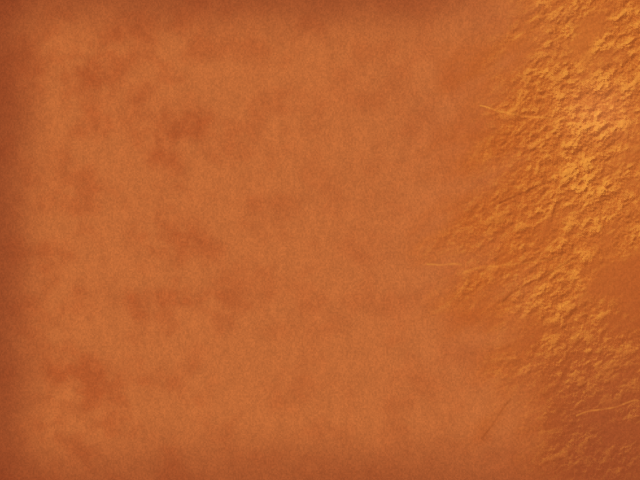
A Shadertoy shader for this texture:

```glsl
// Warm orange suede sheet with worn edges and a golden, scratched relief on the right.

const vec3 SUEDE = vec3(0.757, 0.418, 0.214);
const vec3 RUST = vec3(0.680, 0.322, 0.155);
const vec3 EDGE = vec3(0.540, 0.240, 0.125);
const vec3 CLAY = vec3(0.745, 0.375, 0.150);
const vec3 UMBER = vec3(0.625, 0.305, 0.160);
const vec3 GOLD = vec3(0.920, 0.590, 0.235);
const vec3 SHADOW = vec3(0.540, 0.255, 0.105);
const float ASPECT = 4.0 / 3.0;
const float GRAIN = 0.145;
const float RELIEF = 4.4;
const float SLOPE = 0.55;          // direction of the relief streaks, radians
const float SCRATCH_WIDTH = 0.0024;

// Scratches as start.xy, end.xy; the sign of each tone selects light or dark.
const int SCRATCHES = 8;
const vec4 SCRATCH[SCRATCHES] = vec4[](
    vec4(0.998, 0.774, 1.181, 0.745), vec4(0.894, 0.453, 0.955, 0.445),
    vec4(0.964, 0.432, 1.170, 0.465), vec4(1.042, 0.575, 1.155, 0.627),
    vec4(1.042, 0.375, 1.198, 0.462), vec4(1.200, 0.132, 1.333, 0.161),
    vec4(1.007, 0.080, 1.062, 0.167), vec4(1.215, 0.566, 1.302, 0.661));
const float SCRATCH_TONE[SCRATCHES] = float[](0.6, 0.5, 0.4, -0.6, -0.5, 0.6, -0.5, 0.5);

float hash(vec2 p) {
    vec3 q = fract(vec3(p.xyx) * 0.1031);
    q += dot(q, q.yzx + 33.33);
    return fract((q.x + q.y) * q.z);
}

float noise(vec2 p) {
    vec2 i = floor(p), f = fract(p);
    f = f * f * (3.0 - 2.0 * f);
    return mix(mix(hash(i), hash(i + vec2(1, 0)), f.x),
               mix(hash(i + vec2(0, 1)), hash(i + vec2(1, 1)), f.x), f.y);
}

float fbm(vec2 p) {
    float sum = 0.0, amp = 0.5;
    for (int i = 0; i < 5; i++) {
        sum += amp * noise(p);
        p = mat2(1.6, 1.2, -1.2, 1.6) * p + 17.3;
        amp *= 0.55;
    }
    return sum;
}

float blob(vec2 p, vec2 center, vec2 radius) {
    vec2 d = (p - center) / radius;
    return exp(-dot(d, d));
}

vec2 alongStreaks(vec2 p) {
    float c = cos(SLOPE), s = sin(SLOPE);
    return vec2(c * p.x + s * p.y, c * p.y - s * p.x);
}

// Height of the small crumbs of plaster.
float plaster(vec2 p) {
    vec2 q = alongStreaks(p);
    return 0.5 * fbm(q * vec2(24.0, 42.0) + 50.0) + 0.5 * fbm(q * vec2(65.0, 85.0) + 90.0);
}

float scratches(vec2 p) {
    float sum = 0.0;
    vec2 bent = p + 0.014 * (vec2(noise(p * 22.0), noise(p * 22.0 + 30.0)) - 0.5);
    for (int i = 0; i < SCRATCHES; i++) {
        vec2 a = SCRATCH[i].xy, ab = SCRATCH[i].zw - a;
        float t = clamp(dot(bent - a, ab) / dot(ab, ab), 0.0, 1.0);
        float d = length(bent - a - ab * t) / SCRATCH_WIDTH;
        sum += SCRATCH_TONE[i] * exp(-d * d) * (1.0 - 0.5 * t);
    }
    return sum * (0.3 + noise(p * 70.0));
}

vec3 suede(vec2 p) {
    // Faint mottling, with a few fixed rusty patches.
    float mottle = smoothstep(0.40, 0.90, fbm(p * vec2(17.0, 19.0) + 8.0));
    float stain = mottle * mix(0.55, 0.32, smoothstep(0.2, 0.75, p.x));
    float patches = blob(p, vec2(0.36, 0.73), vec2(0.08, 0.06))
                  + blob(p, vec2(0.34, 0.38), vec2(0.11, 0.025))
                  + blob(p, vec2(0.36, 0.51), vec2(0.08, 0.04))
                  + blob(p, vec2(0.16, 0.85), vec2(0.10, 0.09))
                  + blob(p, vec2(0.16, 0.20), vec2(0.09, 0.05));
    stain += patches * 0.6 * smoothstep(0.3, 0.8, fbm(p * 26.0));
    vec3 col = mix(SUEDE, RUST, clamp(stain, 0.0, 0.75));
    return col * (1.0 + 0.08 * (fbm(p * vec2(70.0, 34.0)) - 0.55));
}

// Worn border, widest on the left and heaviest in the corners.
float wornBorder(vec2 p) {
    float wobble = 0.04 * (fbm(p * 9.0 + 3.0) - 0.55);
    float left = 0.68 * (1.0 - smoothstep(-0.01, 0.12, p.x + wobble));
    float top = 0.55 * (1.0 - smoothstep(-0.02, 0.10, 1.0 - p.y + wobble));
    float bottom = 0.48 * (1.0 - smoothstep(-0.02, 0.14, p.y + wobble));
    top *= 1.0 - smoothstep(0.85, 1.10, p.x);
    return 1.0 - (1.0 - left) * (1.0 - top) * (1.0 - bottom);
}

vec3 goldenRelief(vec2 p) {
    float h = plaster(p);
    float emboss = h - plaster(p + vec2(-0.0025, 0.0035));
    float glow = blob(p, vec2(1.20, 0.93), vec2(0.19, 0.12))
               + blob(p, vec2(1.25, 0.64), vec2(0.15, 0.20))
               + 0.45 * blob(p, vec2(1.15, 0.37), vec2(0.14, 0.10));
    // Crumbs gather in ragged streaks with smooth clay between them.
    float streak = fbm(alongStreaks(p) * vec2(6.0, 13.0) + 21.0);
    float rough = smoothstep(0.40, 0.70, streak + 0.16 * glow);
    float crumbs = smoothstep(0.50, 0.70, h) * rough;
    vec3 col = mix(CLAY, RUST, 0.5 * smoothstep(0.60, 0.30, streak));
    float dusk = smoothstep(0.50, 0.08, p.y) * smoothstep(0.95, 1.25, p.x);
    col = mix(col, UMBER, 0.85 * dusk);
    col = mix(col, GOLD, clamp(glow * (0.24 + 0.45 * crumbs) + 0.20 * crumbs, 0.0, 0.85));
    float shade = emboss * RELIEF * (0.15 + 0.85 * rough) * (0.5 + 0.5 * min(glow, 1.0));
    col = mix(col, GOLD, clamp(shade, 0.0, 0.6));
    col = mix(col, SHADOW, clamp(-shade, 0.0, 0.55));
    return col + vec3(0.05, 0.05, 0.05) * blob(p, vec2(1.25, 0.77), vec2(0.08, 0.06));
}

void mainImage(out vec4 fragColor, in vec2 fragCoord) {
    vec2 p = fragCoord / iResolution.xy * vec2(ASPECT, 1.0);

    // The relief bulges left at mid height and fades in gradually.
    float border = 0.94 + 0.50 * (p.y - 0.56) * (p.y - 0.56);
    float ragged = 0.26 * (fbm(alongStreaks(p) * vec2(8.0, 18.0) + 4.0) - 0.55);
    float worn = smoothstep(-0.10, 0.16, p.x - border + ragged);
    vec3 col = mix(suede(p), goldenRelief(p), worn);
    col = mix(col, EDGE, wornBorder(p) * (1.0 - 0.4 * worn));

    float line = scratches(p);
    col = mix(col, line > 0.0 ? GOLD : SHADOW, min(abs(line), 0.7));

    // Fine nap of the fabric.
    float nap = 0.5 * noise(p * vec2(300.0, 230.0)) + 0.5 * noise(p * 370.0 + 60.0) - 0.5;
    col *= 1.0 + GRAIN * nap * mix(1.0, 0.8, worn);
    fragColor = vec4(clamp(col, 0.0, 1.0), 1.0);
}
```
